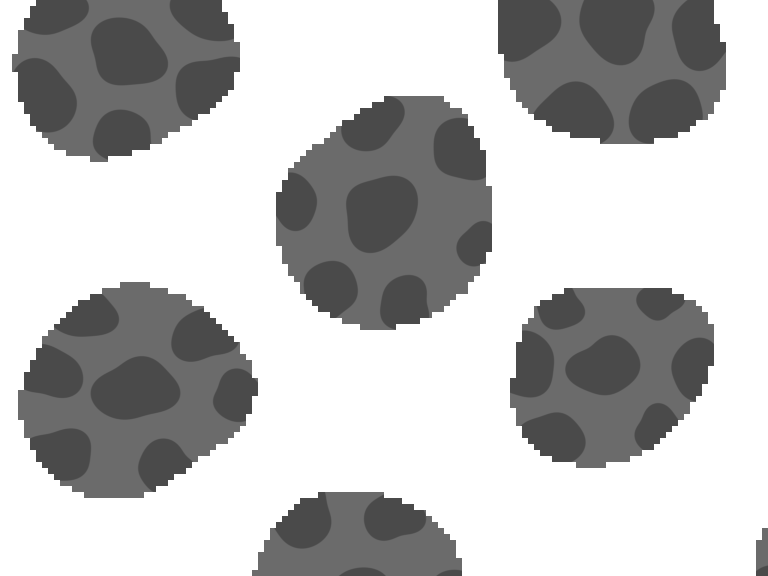
A Shadertoy shader for this pattern:

```glsl
// Scattered grey boulders with dark blotches on white.
// Staggered columns hold one jittered boulder per cell; its outline is stepped
// on a coarse grid, while its blotches (one central, a ring at the rim) are smooth.

#define CELL vec2(0.434, 0.64)   // spacing of boulders, in canvas heights
#define JITTER vec2(0.07, 0.10)  // full range of the position offset
#define SIZE_MIN 0.160
#define SIZE_MAX 0.208
#define STEP_ROWS 96.0           // outline steps over the canvas height
#define RIM_SPOTS 6
#define RIM_DISTANCE 0.86        // of the outline radius
#define SPOT_MIN 0.20            // spot radii, of the boulder radius
#define SPOT_MAX 0.34
#define PAPER vec3(1.0)
#define STONE vec3(0.42)
#define BLOTCH vec3(0.29)

const float TAU = 6.2831853;

float hash(vec2 p) {
    return fract(sin(dot(p, vec2(127.1, 311.7))) * 43758.5453);
}

// Lumpy radius around 1 as a function of angle
float lumpyRadius(float angle, vec2 seed, float amount) {
    float r = 1.0;
    for (float k = 2.0; k < 5.0; k++) {
        float phase = TAU * hash(seed + k * 3.7);
        r += amount * sin(k * angle + phase) / (k - 0.6);
    }
    return r;
}

// Signed distance, roughly, to a lumpy disc
float lumpyDisc(vec2 p, float radius, vec2 seed, float amount) {
    return length(p) - radius * lumpyRadius(atan(p.y, p.x), seed, amount);
}

// Nearest blotch in boulder space, where the boulder has radius about 1
float blotches(vec2 q, vec2 id) {
    vec2 centre = 0.16 * (vec2(hash(id + 5.1), hash(id + 6.3)) - 0.5);
    float d = lumpyDisc(q - centre, 0.33, id + 17.0, 0.16);
    float turn = TAU * hash(id + 7.7);
    for (int k = 0; k < RIM_SPOTS; k++) {
        vec2 seed = id + 23.0 + 1.9 * float(k);
        float angle = turn + TAU * (float(k) + 0.3 * (hash(seed) - 0.5)) / float(RIM_SPOTS);
        float away = RIM_DISTANCE * lumpyRadius(angle, id, 0.11);
        away += 0.14 * (hash(seed + 0.7) - 0.5);
        float radius = mix(SPOT_MIN, SPOT_MAX, hash(seed + 1.3));
        vec2 spot = away * vec2(cos(angle), sin(angle));
        d = min(d, lumpyDisc(q - spot, radius, seed, 0.15));
    }
    return d;
}

vec3 boulders(vec2 p, float pixel) {
    vec2 stepped = (floor(p * STEP_ROWS) + 0.5) / STEP_ROWS;
    float column = floor(p.x / CELL.x);
    for (float i = -1.0; i <= 1.0; i++) {
        float stagger = 0.5 * mod(column + i, 2.0);
        float row = floor(p.y / CELL.y - stagger);
        for (float j = -1.0; j <= 1.0; j++) {
            vec2 id = vec2(column + i, row + j);
            vec2 centre = (id + vec2(0.5, 0.5 + stagger)) * CELL;
            centre += JITTER * (vec2(hash(id + 1.7), hash(id + 2.9)) - 0.5);
            float size = mix(SIZE_MIN, SIZE_MAX, hash(id + 3.3));
            float wide = mix(1.02, 1.16, hash(id + 4.1));
            vec2 scale = size * vec2(wide, 1.0 / wide);

            vec2 outline = (stepped - centre) / scale;
            if (dot(outline, outline) < 1.7 && lumpyDisc(outline, 1.0, id, 0.11) < 0.0) {
                float d = blotches((p - centre) / scale, id);
                float soft = 0.7 * pixel / size;
                return mix(BLOTCH, STONE, smoothstep(-soft, soft, d));
            }
        }
    }
    return PAPER;
}

void mainImage(out vec4 fragColor, in vec2 fragCoord) {
    float pixel = 1.0 / iResolution.y;
    vec3 colour = vec3(0.0);
    // Four samples per pixel smooth the stepped outline at any size
    for (int s = 0; s < 4; s++) {
        vec2 offset = 0.5 * vec2(s & 1, s >> 1) - 0.25;
        colour += 0.25 * boulders((fragCoord + offset) * pixel, pixel);
    }
    fragColor = vec4(colour, 1.0);
}
```
